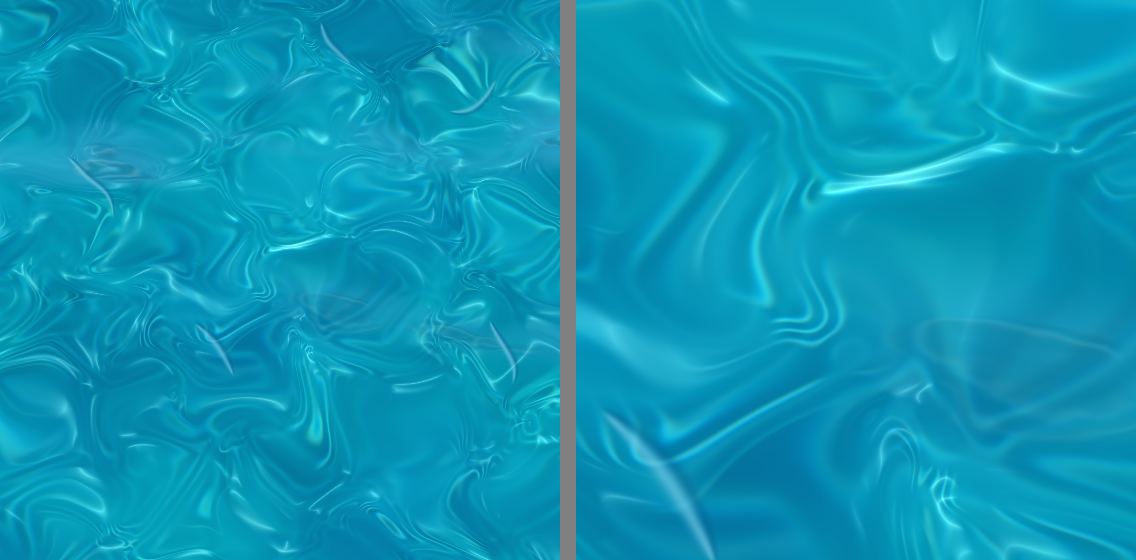
Left, the full canvas; right, a detail of the centre.
Give the GLSL for this texture, as a three.js fragment shader.

```glsl
// Clear turquoise water seen at a slant: soft depth tones, refracted light drawn
// as broken contour bands of warped noise fields, pale sky sheen on the far swells,
// and a few thin silver crescents where the surface folds.
varying vec2 vUv;

vec2 hash2(vec2 p) {
  vec3 a = fract(p.xyx * vec3(0.1031, 0.1030, 0.0973));
  a += dot(a, a.yzx + 33.33);
  return fract((a.xx + a.yz) * a.zy);
}

float cornerSlope(vec2 cell, vec2 offset) {
  float angle = 6.2832 * hash2(cell + 50.0).x;
  return dot(vec2(cos(angle), sin(angle)), offset);
}

// Gradient noise, roughly -0.7 to 0.7
float noise(vec2 p) {
  vec2 i = floor(p), f = p - i;
  vec2 u = f * f * f * (f * (f * 6.0 - 15.0) + 10.0);
  vec2 e = vec2(1.0, 0.0);
  return mix(mix(cornerSlope(i, f), cornerSlope(i + e, f - e), u.x),
             mix(cornerSlope(i + e.yx, f - e.yx), cornerSlope(i + 1.0, f - 1.0), u.x), u.y);
}

float fbm(vec2 p) {
  float sum = 0.0, amp = 1.0;
  for (int i = 0; i < 4; i++) {
    sum += amp * noise(p);
    p = mat2(1.6, 1.2, -1.2, 1.6) * p + 7.3;
    amp *= 0.5;
  }
  return sum;
}

// Bend the plane the way a rippled surface bends the view
vec2 refractBy(vec2 p, float strength) {
  return p + strength * vec2(noise(p + 13.7), noise(p + 41.2));
}

// Filaments along the contours of a field, split slightly by colour
vec3 filaments(float field, float count, float sharpness) {
  vec3 phase = field * count + vec3(0.0, 0.06, 0.12);
  return pow(0.5 + 0.5 * cos(6.2832 * phase), vec3(sharpness));
}

// Scattered crescents: x is the bright edge, y the dark edge
vec2 crescents(vec2 p) {
  vec2 cell = floor(p), result = vec2(0.0);
  for (int j = -1; j <= 1; j++) {
    for (int i = -1; i <= 1; i++) {
      vec2 id = cell + vec2(float(i), float(j));
      vec2 r = hash2(id + 91.0), s = hash2(id + 137.0);
      vec2 d = p - id - 0.2 - 0.6 * r;
      float angle = (s.x - 0.5) * 2.6;
      d = mat2(cos(angle), sin(angle), -sin(angle), cos(angle)) * d;
      float along = d.y / (0.13 + 0.16 * r.x);
      float taper = max(1.0 - along * along, 0.0);
      float across = d.x + (s.y - 0.5) * 2.4 * d.y * d.y + 0.02 * sin(9.0 * d.y);
      float width = 0.004 + 0.015 * taper;
      float present = step(0.72, s.y) * smoothstep(0.0, 0.4, taper);
      result.x += present * exp(-pow(across / width, 2.0));
      result.y += present * exp(-pow((across - 1.4 * width) / width, 2.0));
    }
  }
  return min(result, 1.0);
}

void main() {
  // Slanted view: ripples shrink and flatten towards the top
  vec2 view = vec2((vUv.x - 0.5) * (1.0 + 0.3 * vUv.y), vUv.y * (1.1 + 0.4 * vUv.y));
  vec2 water = view * 6.0 + 20.0;
  vec2 bent = refractBy(refractBy(water, 0.55), 0.45);

  // Depth tones, broad then mottled
  float depth = 0.75 * fbm(bent * 0.8 + 3.0) + 0.6 * noise(water * 0.33 + 70.0);
  vec3 color = mix(vec3(-0.02, 0.49, 0.635), vec3(0.025, 0.645, 0.75),
                   smoothstep(-0.6, 0.6, depth));
  color += vec3(0.03, 0.015, 0.06) * noise(water * 0.5 + 60.0);

  // Rings of refracted light, closed around each ripple
  float cells = noise(bent * 0.9) + 0.2 * noise(bent * 2.3 + 5.0);
  float lit = smoothstep(-0.25, 0.4, noise(water * 0.8 + 31.0));
  float gaps = smoothstep(-0.3, 0.35, noise(bent * 2.0 + 23.0));
  vec3 rings = filaments(cells, 5.0, 2.0);
  color += (rings - 0.35) * mix(0.25, 1.0, lit) * mix(0.35, 1.0, gaps) * vec3(0.08, 0.135, 0.115);

  // Fine strands gathered in patches, broken along their length
  vec2 folded = refractBy(bent * 1.5 + 80.0, 0.7);
  float strandField = noise(folded) + 0.25 * noise(folded * 2.1);
  float patches = smoothstep(-0.12, 0.4, noise(bent * 1.1 + 17.0));
  float dashes = smoothstep(-0.25, 0.35, noise(folded * 2.2 + 12.0));
  vec3 strands = filaments(strandField, 5.0, 3.0);
  color += (strands - 0.25) * patches * dashes * vec3(0.19, 0.24, 0.19);

  // Bright caustic seams and short sparkles
  float seam = abs(noise(bent * 0.95 + 9.0) + 0.12 * noise(folded * 2.5));
  float broken = smoothstep(0.05, 0.45, noise(folded * 1.3 + 55.0));
  color += exp(-seam * 20.0) * broken * vec3(0.34, 0.31, 0.24);
  float spark = abs(noise(folded * 1.8 + 33.0));
  float rare = smoothstep(0.2, 0.45, noise(bent * 2.4 + 66.0));
  color += exp(-spark * 14.0) * rare * vec3(0.30, 0.27, 0.22);

  // Sky sheen on swells that fall towards the right
  float slope = vUv.y + 0.25 * vUv.x + 0.03 * noise(water * 0.7);
  float swell = noise(vec2(vUv.x * 2.4 + 4.0, slope * 9.0 + 2.0)) + 0.2 * fbm(water * vec2(0.8, 1.3));
  float sheen = smoothstep(0.0, 0.5, swell) * smoothstep(0.4, 0.85, slope);
  color = mix(color, vec3(0.27, 0.67, 0.83), 0.55 * sheen);

  // Small dark banded lenses within the strongest sheen
  float lens = smoothstep(0.42, 0.5, swell + 0.3 * noise(water * vec2(1.2, 3.0) + 8.0)) * sheen;
  vec3 lensColor = mix(vec3(0.05, 0.42, 0.53), vec3(0.40, 0.66, 0.74), filaments(swell, 12.0, 2.0));
  color = mix(color, lensColor, 0.4 * lens);

  // Silver folds
  vec2 fold = crescents(vUv * 4.0 + 0.12 * vec2(noise(water), noise(water + 6.0)));
  color = mix(color, vec3(0.03, 0.38, 0.56), 0.5 * fold.y);
  color = mix(color, vec3(0.48, 0.80, 0.91), 0.6 * fold.x);

  gl_FragColor = vec4(clamp(color, vec3(0.01, 0.3, 0.4), vec3(1.0)), 1.0);
}
```
